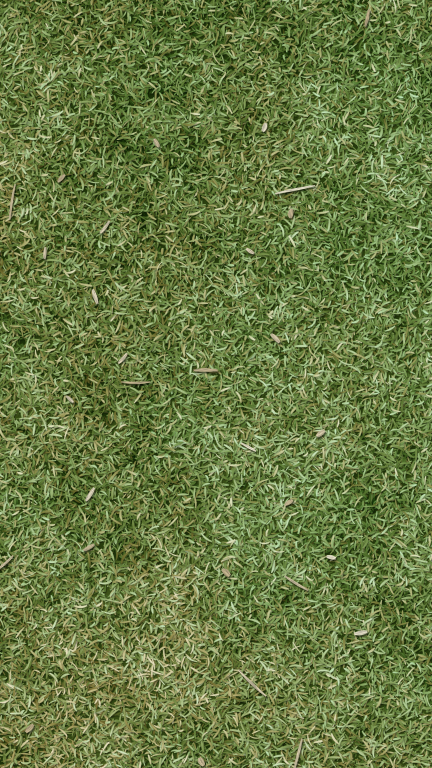
A Shadertoy shader for this texture:

```glsl
// Sunlit mown lawn: short tangled blades, dry straw and scattered wood chips.
#define BLADE_LAYERS 10
#define BLADE_CELL 0.0120
#define BLADE_LENGTH 0.0088
#define BLADE_WIDTH 0.0012
#define BLADE_SHADOW 0.21
#define TONE_BASE 0.445
#define TONE_SPREAD 0.38
#define STRAW_SHARE 0.27
#define CHIP_CELL 0.10
#define CHIP_SHARE 0.48

float hash(vec2 p) {
    return fract(sin(dot(p, vec2(127.1, 311.7))) * 43758.5);
}

vec4 hash4(vec2 p) {
    return fract(sin(dot(p, vec2(127.1, 311.7)) + vec4(0.0, 1.7, 3.1, 5.3)) * 43758.5);
}

float noise(vec2 p) {
    vec2 i = floor(p), f = fract(p);
    f = f * f * (3.0 - 2.0 * f);
    return mix(mix(hash(i), hash(i + vec2(1, 0)), f.x),
               mix(hash(i + vec2(0, 1)), hash(i + vec2(1, 1)), f.x), f.y);
}

mat2 rotation(float a) {
    float c = cos(a), s = sin(a);
    return mat2(c, -s, s, c);
}

// Grass tone: deep olive to pale green; warmth moves it from green to straw
vec3 grassColor(float tone, float warmth) {
    float v = clamp(tone, 0.14, 0.88);
    return vec3(v - 0.08 + 0.09 * warmth, v - 0.01 * warmth, 0.93 * v * v + 0.01 * warmth);
}

// Coverage of a curved, tapered sliver lying along x
float sliver(vec2 q, float halfLength, float halfWidth, float bend, float soft) {
    float x = q.x / halfLength;
    float y = q.y - bend * halfLength * (x * x - 0.3);
    float d = min(halfWidth * (1.0 - 0.5 * x * x) - abs(y), halfLength - abs(q.x));
    return smoothstep(-soft, soft, d);
}

// One sheet of randomly turned blades, painted over the color below
vec3 paintBlades(vec3 col, vec2 p, float layer, float clump, float patchWarmth, float px) {
    float depth = layer / float(BLADE_LAYERS - 1);
    mat2 turn = rotation(layer * 1.1 + 0.3);
    vec2 g = turn * p / BLADE_CELL + layer * 17.3;
    vec2 shadowShift = turn * vec2(-0.0010, 0.0014);
    for (int j = -1; j <= 1; j++)
    for (int i = -1; i <= 1; i++) {
        vec2 cell = floor(g) + vec2(i, j);
        vec4 r = hash4(cell + layer * 7.0);
        vec4 s = hash4(cell.yx + layer * 3.0 + 41.0);
        mat2 spin = rotation(r.z * 6.2832);
        vec2 q = (g - cell - r.xy) * BLADE_CELL;
        float len = BLADE_LENGTH * mix(0.35, 1.0, r.w);
        float wid = BLADE_WIDTH * mix(0.6, 1.3, s.x);
        float bend = (s.y - 0.5) * 0.5;
        float shade = sliver(spin * (q + shadowShift), len, wid, bend, px * 1.2);
        col *= 1.0 - BLADE_SHADOW * shade;

        q = spin * q;
        float straw = step(s.z, STRAW_SHARE + patchWarmth * 0.35);
        float warmth = mix(-0.55 + 0.5 * r.w, 0.75, straw) + patchWarmth;
        float tone = TONE_BASE + 0.20 * depth + (s.w - 0.5) * TONE_SPREAD
                   + 0.03 * straw + 0.05 * q.x / len + clump;
        col = mix(col, grassColor(tone, warmth), sliver(q, len, wid, bend, px * 0.75));
    }
    return col;
}

// Sparse pale chips and a few long thin stalks with small shadows
vec3 paintChips(vec3 col, vec2 p, float px) {
    vec2 g = p / CHIP_CELL + 5.7;
    for (int j = -1; j <= 1; j++)
    for (int i = -1; i <= 1; i++) {
        vec2 cell = floor(g) + vec2(i, j);
        vec4 r = hash4(cell + 91.0);
        vec4 s = hash4(cell.yx + 23.0);
        float present = step(r.w, CHIP_SHARE);
        mat2 spin = rotation(r.z * 6.2832);
        vec2 q = (g - cell - r.xy) * CHIP_CELL;
        float len = mix(0.006, 0.030, s.x * s.x * s.x);
        float wid = mix(0.0034, 0.0014, s.x) * mix(0.7, 1.3, s.y);
        float bend = (s.z - 0.5) * 0.15;
        float shade = sliver(spin * (q + vec2(-0.0012, 0.0022)), len, wid, bend, px * 1.3);
        col *= 1.0 - 0.5 * present * shade;
        q = spin * q;
        float grain = noise(q * vec2(180.0, 1100.0) + cell * 9.0);
        vec3 wood = mix(vec3(0.70, 0.64, 0.50), vec3(0.86, 0.84, 0.75), s.w);
        wood *= 0.84 + 0.28 * grain;
        col = mix(col, wood, present * sliver(q, len, wid, bend, px * 0.7));
    }
    return col;
}

void mainImage(out vec4 fragColor, in vec2 fragCoord) {
    float px = 1.0 / iResolution.y;
    vec2 p = fragCoord * px;

    // Broad patches, darker tufts, and a drier, paler lower edge
    float broad = noise(p * 6.0 + 3.0) - 0.5;
    float tuft = noise(p * 32.0 + 8.0) - 0.5;
    float tuftDetail = noise(p * 70.0 + 31.0) - 0.5;
    float clump = 0.08 * broad + 0.13 * tuft + 0.08 * tuftDetail + 0.04 * (0.5 - p.y);
    float patchWarmth = 0.4 * (noise(p * 9.0 + 20.0) - 0.5)
                      + 0.2 * smoothstep(0.35, 0.0, p.y) - 0.3 * (p.x - 0.28);

    vec3 col = grassColor(0.26 + clump, 0.0);
    for (int i = 0; i < BLADE_LAYERS; i++)
        col = paintBlades(col, p, float(i), clump, patchWarmth, px);
    col = paintChips(col, p, px);
    fragColor = vec4(clamp(col, 0.0, 1.0), 1.0);
}
```
